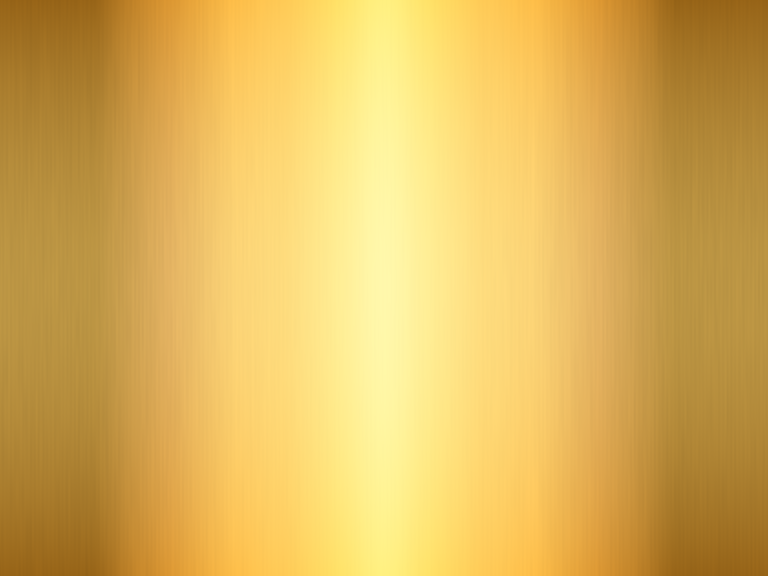
A WebGL 1 fragment shader for this texture:

```glsl
precision highp float;
// Brushed gold sheet with a bright vertical sheen and darker sides.
uniform vec2 u_resolution;

float hash(vec2 p) {
  vec3 q = fract(vec3(p.xyx) * 0.1031);
  q += dot(q, q.yzx + 33.33);
  return fract((q.x + q.y) * q.z);
}

float noise(vec2 p) {
  vec2 cell = floor(p);
  vec2 f = fract(p);
  f = f * f * (3.0 - 2.0 * f);
  float low = mix(hash(cell), hash(cell + vec2(1.0, 0.0)), f.x);
  float high = mix(hash(cell + vec2(0.0, 1.0)), hash(cell + 1.0), f.x);
  return mix(low, high, f.y);
}

// Warm, saturated tones along the top and bottom; d is distance from the axis.
vec3 rimGold(float d) {
  vec3 c = mix(vec3(1.0, 0.94, 0.50), vec3(1.0, 0.88, 0.40), smoothstep(0.0, 0.07, d));
  c = mix(c, vec3(1.0, 0.79, 0.335), clamp((d - 0.06) / 0.07, 0.0, 1.0));
  c = mix(c, vec3(0.995, 0.745, 0.285), smoothstep(0.13, 0.20, d));
  c = mix(c, vec3(0.86, 0.59, 0.195), clamp((d - 0.195) / 0.085, 0.0, 1.0));
  c = mix(c, vec3(0.74, 0.50, 0.15), clamp((d - 0.28) / 0.055, 0.0, 1.0));
  return mix(c, vec3(0.59, 0.39, 0.09), smoothstep(0.325, 0.385, d));
}

// Paler tones across the middle.
vec3 bandGold(float d) {
  vec3 c = mix(vec3(1.0, 0.97, 0.67), vec3(1.0, 0.93, 0.58), smoothstep(0.0, 0.07, d));
  c = mix(c, vec3(0.995, 0.86, 0.49), clamp((d - 0.06) / 0.07, 0.0, 1.0));
  c = mix(c, vec3(0.985, 0.83, 0.465), smoothstep(0.13, 0.20, d));
  c = mix(c, vec3(0.89, 0.70, 0.385), clamp((d - 0.195) / 0.085, 0.0, 1.0));
  c = mix(c, vec3(0.80, 0.63, 0.315), clamp((d - 0.28) / 0.055, 0.0, 1.0));
  return mix(c, vec3(0.735, 0.585, 0.265), smoothstep(0.325, 0.385, d));
}

// Fine vertical scratches of several widths and lengths, centred on zero.
float brushing(vec2 uv) {
  float sum = 0.0;
  float weight = 0.5;
  vec2 scale = vec2(420.0, 14.0);
  for (int i = 0; i < 3; i++) {
    sum += weight * (noise(uv * scale + float(i) * 37.0) - 0.5);
    scale *= vec2(0.55, 0.5);
    weight *= 0.6;
  }
  return sum;
}

void main() {
  vec2 uv = gl_FragCoord.xy / u_resolution;
  float d = abs(uv.x - 0.5);
  float v = abs(uv.y - 0.5) * 2.0;

  // Vertical falloff from the pale band to the warm rims
  vec3 color = mix(bandGold(d), rimGold(d), pow(v, 1.9));

  // Brushed grain, faint in the sheen and clearer on the sides
  float strength = mix(0.012, 0.055, smoothstep(0.05, 0.40, d));
  color *= 1.0 + strength * brushing(uv);
  color *= 1.0 + 0.15 * strength * sin(uv.x * 1206.0);

  gl_FragColor = vec4(clamp(color, 0.0, 1.0), 1.0);
}
```
